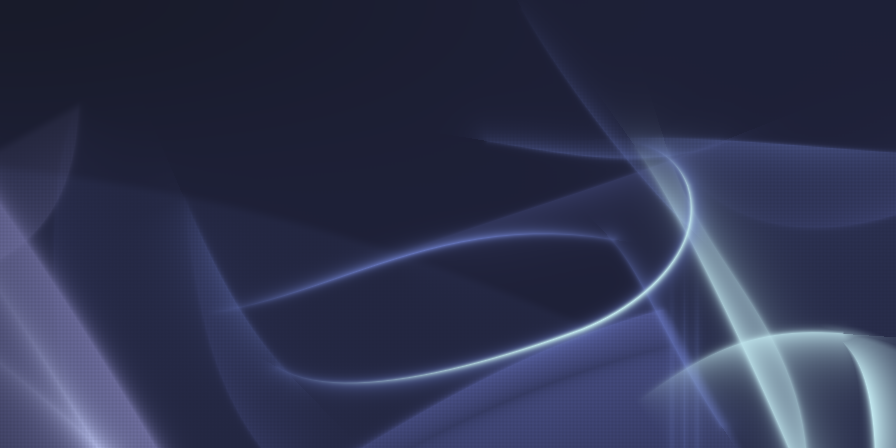
Reproduce this background procedurally as a WebGL 2 fragment shader.

```glsl
#version 300 es
precision highp float;
// Translucent silk ribbons of light drifting over a midnight blue field.
// Each fold is a cubic curve with its own falloff on either side: narrow ones
// give bright strands, wide ones give veils, and all are layered by tint.

uniform vec2 u_resolution;
out vec4 fragColor;

const vec3 INK    = vec3(0.095, 0.105, 0.165);
const vec3 NIGHT  = vec3(0.115, 0.125, 0.215);
const vec3 DUSK   = vec3(0.16, 0.18, 0.30);
const vec3 INDIGO = vec3(0.32, 0.35, 0.59);
const vec3 MAUVE  = vec3(0.44, 0.44, 0.63);
const vec3 BLUE   = vec3(0.43, 0.50, 0.80);
const vec3 LILAC  = vec3(0.70, 0.73, 0.90);
const vec3 ICE    = vec3(0.76, 0.91, 0.94);
const int SEGMENTS = 24;
const float EDGE_SOFTNESS = 0.015;
const float WEAVE_SCALE = 400.0;
const float WEAVE_DEPTH = 0.05;

vec2 p;    // position, two units wide and one high
vec3 col;  // colour built up so far

vec2 cubic(vec4 ab, vec4 cd, float t) {
    vec2 mid = mix(ab.zw, cd.xy, t);
    vec2 head = mix(mix(ab.xy, ab.zw, t), mid, t);
    vec2 tail = mix(mid, mix(cd.xy, cd.zw, t), t);
    return mix(head, tail, t);
}

// Glow around a curve through four control points.
// side: falloff left and right of travel; power: strength at start, middle, end.
float fold(vec4 ab, vec4 cd, vec2 side, vec3 power) {
    float best = 1e9, along = 0.0, turn = 1.0;
    vec2 start = ab.xy;
    for (int i = 1; i <= SEGMENTS; i++) {
        vec2 end = cubic(ab, cd, float(i) / float(SEGMENTS));
        vec2 e = end - start, q = p - start;
        float h = clamp(dot(q, e) / dot(e, e), 0.0, 1.0);
        vec2 off = q - e * h;
        if (dot(off, off) < best) {
            best = dot(off, off);
            along = (float(i) - 1.0 + h) / float(SEGMENTS);
            turn = e.x * q.y - e.y * q.x;
        }
        start = end;
    }
    float strength = mix(mix(power.x, power.y, along), mix(power.y, power.z, along), along);
    return strength * exp(-sqrt(best) / (turn > 0.0 ? side.x : side.y));
}

// Soft mask, full where d is positive
float inside(float d) {
    return smoothstep(-EDGE_SOFTNESS, EDGE_SOFTNESS, d);
}

void lay(vec3 tint, float amount) {
    col = mix(col, tint, clamp(amount, 0.0, 1.0));
}

void veil(vec3 tint, vec4 ab, vec4 cd, vec2 side, vec3 power) {
    lay(tint, fold(ab, cd, side, power));
}

void main() {
    p = gl_FragCoord.xy / u_resolution * vec2(2.0, 1.0);

    // Night field with a broad veil over its lower half
    col = mix(NIGHT, INK, smoothstep(0.5, 1.0, p.y) * (1.0 - smoothstep(0.0, 1.6, p.x)));
    lay(DUSK, 0.45 * inside(0.625 - 0.1 * p.x - 0.13 * p.x * p.x - p.y));
    lay(DUSK, 0.8 * smoothstep(1.35, 1.65, p.x) * (1.0 - smoothstep(0.45, 0.68, p.y)));

    // Left leaf and mauve drape
    float leaf = fold(vec4(.175, .77, .17, .62), vec4(.13, .47, -.05, .4), vec2(.006, .25), vec3(.1, .3, .35));
    lay(MAUVE, leaf * inside(0.667 + 0.56 * p.x - p.y));
    veil(INDIGO, vec4(.175, .77, .1, .6), vec4(.1, .2, .2, -.02), vec2(.12, .005), vec3(0, .22, .1));
    veil(MAUVE, vec4(-.1, .68, .05, .48), vec4(.18, .28, .36, -.02), vec2(.018, .35), vec3(.6, .85, .9));
    veil(LILAC, vec4(-.1, .5, .05, .28), vec4(.12, .16, .23, -.02), vec2(.03, .025), vec3(.1, .2, .75));
    veil(LILAC, vec4(-.1, .27, .05, .15), vec4(.15, .07, .24, -.02), vec2(.02, .03), vec3(.1, .2, .6));

    // Thin hanging veil left of centre
    veil(BLUE, vec4(.41, .56, .47, .42), vec4(.54, .27, .65, .16), vec2(.006, .06), vec3(.05, .6, .1));
    veil(INDIGO, vec4(.41, .56, .44, .35), vec4(.46, .15, .6, -.02), vec2(.09, .005), vec3(0, .25, .3));

    // Indigo sheet below the centre with a dark crease and upright streaks
    float sheet = fold(vec4(.76, -.03, 1.05, .15), vec4(1.3, .28, 1.62, .34), vec2(.008, .4), vec3(.55, 1.05, .8));
    lay(INDIGO, sheet * inside(1.65 - 0.55 * p.y - p.x));
    veil(DUSK, vec4(.88, -.02, 1.15, .13), vec4(1.4, .22, 1.7, .27), vec2(.035, .02), vec3(.4, .85, .1));
    for (int i = 0; i < 3; i++) {
        float x = 1.50 + 0.028 * float(i);
        lay(BLUE, 0.22 * exp(-abs(p.x - x) / 0.008) * (1.0 - smoothstep(0.2, 0.45, p.y)));
    }

    // Upper right veils
    veil(BLUE, vec4(1.4, .69, 1.6, .695), vec4(1.8, .67, 2.05, .655), vec2(.004, .09), vec3(.05, .65, .25));
    veil(INDIGO, vec4(1.5, .66, 1.62, .47), vec4(1.85, .46, 2.05, .54), vec2(.08, .006), vec3(0, .2, .4));
    veil(BLUE, vec4(1.09, .685, 1.25, .66), vec4(1.42, .62, 1.6, .675), vec2(.025, .005), vec3(.2, .6, .1));
    veil(BLUE, vec4(1.165, .98, 1.25, .83), vec4(1.4, .63, 1.53, .5), vec2(.025, .004), vec3(.05, .25, .4));

    // Woven texture rides on the brighter veils
    vec2 thread = sin(WEAVE_SCALE * vec2(p.x + p.y, p.x - p.y));
    col *= 1.0 + WEAVE_DEPTH * thread.x * thread.y * smoothstep(0.20, 0.35, col.b);

    // Upper strand, its veil and its falling edge
    veil(INDIGO, vec4(.88, .43, 1.1, .51), vec4(1.4, .6, 1.6, .68), vec2(.005, .06), vec3(0, .65, .2));
    veil(BLUE, vec4(.46, .3, .75, .34), vec4(.99, .53, 1.37, .465), vec2(.012, .007), vec3(0, 1.5, .35));
    veil(BLUE, vec4(1.36, .47, 1.43, .4), vec4(1.48, .25, 1.61, .05), vec2(.02, .006), vec3(.2, .7, .4));

    // Bright diagonal band
    veil(ICE, vec4(1.42, .67, 1.5, .56), vec4(1.64, .28, 1.77, -.02), vec2(.05, .009), vec3(.1, 1, .8));
    veil(ICE, vec4(1.49, .665, 1.56, .42), vec4(1.78, .28, 1.8, -.02), vec2(.007, .04), vec3(.1, .5, .55));

    // Main swoop, three joined curves
    vec2 side = vec2(.009, .016), low = vec2(1.3, .265), high = vec2(1.535, .585);
    float swoop = fold(vec4(.62, .18, .75, .1), vec4(1.04, .17, low), side, vec3(.25, .8, 1));
    swoop = max(swoop, fold(vec4(low, 1.46, .33), vec4(1.575, .46, high), side, vec3(1, 1, .8)));
    swoop = max(swoop, fold(vec4(high, 1.51, .65), vec4(1.46, .675, 1.4, .685), side, vec3(.8, .4, 0)));
    lay(mix(BLUE, ICE, smoothstep(0.2, 0.9, swoop)), swoop);

    // Pale arch in the lower right corner
    float fromCrown = p.x - 1.8;
    float arch = fold(vec4(1.42, .1, 1.58, .22), vec4(1.69, .27, 1.88, .255), vec2(.007, .055), vec3(0, 1, .8));
    float limb = fold(vec4(1.8, .268, 1.92, .26), vec4(1.95, .14, 1.955, -.03), vec2(.08, .008), vec3(0, 1.3, .9));
    lay(ICE, max(arch, limb * inside(0.274 - 1.2 * fromCrown * fromCrown - p.y)));

    fragColor = vec4(col, 1.0);
}
```
